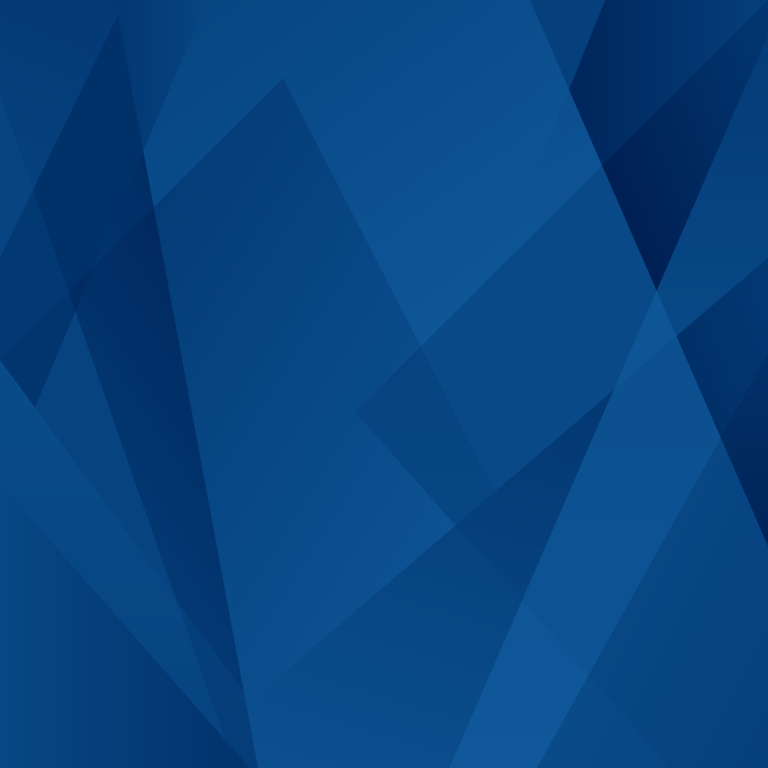
Write a WebGL 2 fragment shader that draws this background.

```glsl
#version 300 es
precision highp float;

uniform vec2 u_resolution;
out vec4 fragColor;

// Coverage of the area right of the line x = start + slope * y
float rightOf(vec2 p, float start, float slope) {
    float d = (p.x - start - slope * p.y) / sqrt(1.0 + slope * slope);
    float w = 0.8 / min(u_resolution.x, u_resolution.y);
    return smoothstep(-w, w, d);
}

// Linear tone gradient across the canvas
float ramp(vec2 p, float base, float dx, float dy) {
    return base + dx * p.x + dy * p.y;
}

// Deep navy at 0, bright blue at 1
vec3 blueTone(float t) {
    t = clamp(t, 0.0, 1.05);
    return vec3(0.063 * t * t, 0.125 + 0.22 * t, 0.33 + 0.273 * t);
}

// Crossing dark bands on the left
float leftFacets(vec2 p, float fallingB) {
    float steep = rightOf(p, -0.0432, 0.349);
    float corner = rightOf(p, 0.163, -0.4856);
    float diagonal = rightOf(p, 0.4704, -1.0035);
    float outer = mix(0.64, ramp(p, 0.48, -0.2, 0.5), steep);
    float band = mix(0.45, 0.3, steep) - 0.1 * diagonal;
    float inner = mix(0.62, ramp(p, 0.18, -0.9, 0.6), steep) + 0.09 * (1.0 - diagonal);
    float tone = mix(mix(outer, band, corner), inner, fallingB);

    // Lighter strip and the shaded lower corner
    float strip = ramp(p, 0.9, 0.0, -0.27) - 0.12 * steep;
    tone = mix(strip, tone, rightOf(p, -0.3445, 0.735));
    return mix(ramp(p, 0.7, -1.15, 0.0), tone, rightOf(p, -0.5516, 0.877));
}

// Broad overlapping panes in the middle
float centerFacets(vec2 p, float fallingB, float rising, float low, float lowEdge) {
    float peakLeft = rightOf(p, 0.4704, -1.0035);
    float peakRight = rightOf(p, 0.3164, 0.513);
    float wedgeTop = rightOf(p, 1.0, -1.0024);
    float wedgeBottom = rightOf(p, -0.0125, 0.885);

    float tone = ramp(p, 0.58, 0.33, 0.45);
    tone -= 0.3 * max(0.0, 0.3 - p.y) * rightOf(p, 0.788, -0.404);
    tone = mix(tone, ramp(p, 0.28, 0.6, 0.38), peakLeft * (1.0 - peakRight));
    float wedge = mix(0.5 + 0.27 * p.y, 0.74, peakRight);
    tone = mix(tone, wedge, wedgeTop * wedgeBottom);
    tone = mix(tone, 0.94, rising);

    // Lower panes with a bright rising beam
    float lower = ramp(p, 0.312, -0.18, 0.6);
    lower = mix(lower, 0.8 + 0.2 * p.y, rising);
    lower = mix(lower, ramp(p, 1.23, -0.4, -0.2), lowEdge);
    tone = mix(tone, lower - 0.05 * wedgeBottom, low);
    return mix(ramp(p, 0.12, 2.0, 0.0), tone, fallingB);
}

// Deep shadows on the right
float rightFacets(vec2 p, float rising, float low, float lowEdge) {
    float upper = ramp(p, -1.233, 1.8, 0.0);
    upper = mix(upper, ramp(p, -0.985, 1.4, -0.57), rightOf(p, 1.0, -1.0024));
    upper = mix(0.58, upper, rightOf(p, 0.788, -0.404));
    upper = mix(upper, 0.46 + 0.6 * p.y, rising);
    float lower = mix(ramp(p, -0.42, 1.0, -0.4), 0.707 - 0.9 * p.y, lowEdge);
    return mix(upper, lower, low);
}

void main() {
    // Unit canvas measured from the top edge
    vec2 p = gl_FragCoord.xy / u_resolution;
    p.y = 1.0 - p.y;

    // Edges shared by several panes
    float fallingB = rightOf(p, 0.2695, -0.4224);
    float rising = rightOf(p, 1.0195, -0.4345);
    float low = rightOf(p, 1.392, -1.168);
    float lowEdge = rightOf(p, 1.256, -0.557);

    float left = leftFacets(p, fallingB);
    float center = centerFacets(p, fallingB, rising, low, lowEdge);
    float right = rightFacets(p, rising, low, lowEdge);
    float tone = mix(left, center, rightOf(p, 0.15, 0.186));
    tone = mix(tone, right, rightOf(p, 0.69, 0.436));
    fragColor = vec4(blueTone(tone), 1.0);
}
```
